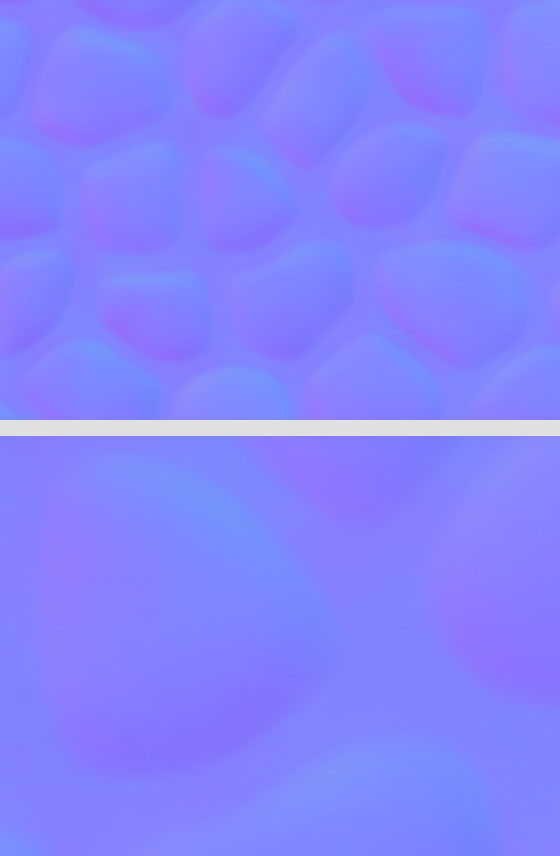
Top: the whole. Bottom: its middle third, enlarged.
Give the GLSL for this texture map, as a Shadertoy shader.

```glsl
// Tangent-space normal map of rounded cobblestones set in narrow mortar.
// Stones are staggered, jittered Voronoi cells; a soft minimum over their
// borders gives both a rounded edge distance and its outward direction.

#define STONES vec2(3.2, 3.55) // stones per canvas height, in x and y
#define JITTER 0.82            // scatter of the stone centres
#define ROUNDING 12.0          // lower values give rounder corners
#define GAP 0.0                // least half width of the mortar
#define GAP_SPREAD 0.045       // extra mortar around random stones
#define BEVEL 0.075            // distance from stone rim to steepest slope
#define EDGE_SLOPE 0.054       // tint strength on the rims
#define DOME_SLOPE 0.024       // tint strength across the stone tops
#define TILT 0.034             // random lean of each stone
#define UNDULATION 0.040       // broad unevenness
#define GRAIN 0.009            // fine surface roughness

const vec3 FLAT_COLOR = vec3(0.513, 0.511, 1.006);
// Red and green responses to the slope; red also drops a little on upper sides
const vec2 RED_RESPONSE = vec2(-0.72, -0.36);
const vec2 GREEN_RESPONSE = vec2(0.12, 0.96);

vec2 hash2(vec2 p) {
    vec3 h = fract(p.xyx * vec3(0.1031, 0.1030, 0.0973));
    h += dot(h, h.yzx + 33.33);
    return fract((h.xx + h.yz) * h.zy);
}

float cornerNoise(vec2 cell, vec2 corner, vec2 f) {
    return dot(hash2(cell + corner + 91.0) * 2.0 - 1.0, f - corner);
}

// Gradient noise, roughly -0.7 to 0.7
float noise(vec2 p) {
    vec2 i = floor(p), f = p - i;
    vec2 u = f * f * f * (f * (f * 6.0 - 15.0) + 10.0);
    float low = mix(cornerNoise(i, vec2(0, 0), f), cornerNoise(i, vec2(1, 0), f), u.x);
    float high = mix(cornerNoise(i, vec2(0, 1), f), cornerNoise(i, vec2(1, 1), f), u.x);
    return mix(low, high, u.y);
}

vec2 noise2(vec2 p) {
    return vec2(noise(p), noise(p + vec2(37.2, 71.7)));
}

// Stone centre of a cell; every other row is shifted by half a stone
vec2 stoneCentre(vec2 cell) {
    float stagger = 0.5 * mod(cell.y, 2.0) - 0.25;
    return cell + 0.5 + vec2(stagger, 0.0) + JITTER * (hash2(cell + 17.0) - 0.5);
}

vec2 nearestStone(vec2 p) {
    vec2 base = floor(p), best = base;
    float bestDist = 1e3;
    for (int y = -2; y <= 2; y++)
    for (int x = -2; x <= 2; x++) {
        vec2 cell = base + vec2(x, y);
        vec2 r = stoneCentre(cell) - p;
        float dist = dot(r, r);
        if (dist < bestDist) { bestDist = dist; best = cell; }
    }
    return best;
}

// xy: outward direction, fading to zero at the middle; z: soft border distance
vec3 stoneBorder(vec2 p, vec2 stone) {
    vec2 centre = stoneCentre(stone), outward = vec2(0.0);
    float total = 0.0;
    for (int y = -2; y <= 2; y++)
    for (int x = -2; x <= 2; x++) {
        if (x == 0 && y == 0) continue;
        vec2 other = stoneCentre(stone + vec2(x, y));
        vec2 dir = normalize(other - centre);
        float weight = exp(-ROUNDING * dot(0.5 * (centre + other) - p, dir));
        outward += weight * dir;
        total += weight;
    }
    return vec3(outward / total, -log(total) / ROUNDING);
}

void mainImage(out vec4 fragColor, in vec2 fragCoord) {
    vec2 uv = fragCoord / iResolution.y;
    vec2 p = uv * STONES + vec2(5.3, 8.6);
    p += 0.10 * noise2(p * 1.7);

    // Stone shape
    vec2 stone = nearestStone(p);
    vec3 border = stoneBorder(p, stone);
    vec2 random = hash2(stone + 53.0);
    float inset = border.z - GAP - GAP_SPREAD * random.x * random.x;
    float x = max(inset, 0.0) / BEVEL;
    float inside = smoothstep(0.0, 1.8 * BEVEL, inset);

    // Slopes: steep rim, gentle dome, leaning stone, rough surface
    float rim = x * x * exp(2.0 - 2.0 * x) * (1.0 + 0.9 * noise(p * 2.3 + 9.0));
    vec2 slope = border.xy * (EDGE_SLOPE * rim + DOME_SLOPE * inside);
    slope += TILT * inside * (hash2(stone + 29.0) - 0.5);
    slope += UNDULATION * noise2(p * 2.4 + 4.0) * mix(1.3, 0.8, inside);
    slope += GRAIN * (noise2(p * vec2(9.0, 14.0)) + 0.6 * noise2(p * vec2(22.0, 32.0)));

    // Encode the slope; steep parts and mortar lose blue
    vec3 color = FLAT_COLOR;
    color.rg += vec2(dot(slope, RED_RESPONSE), dot(slope, GREEN_RESPONSE));
    color.b -= 2.5 * dot(slope, slope) + 0.014 * (1.0 - inside);
    fragColor = vec4(clamp(color, 0.0, 1.0), 1.0);
}
```
